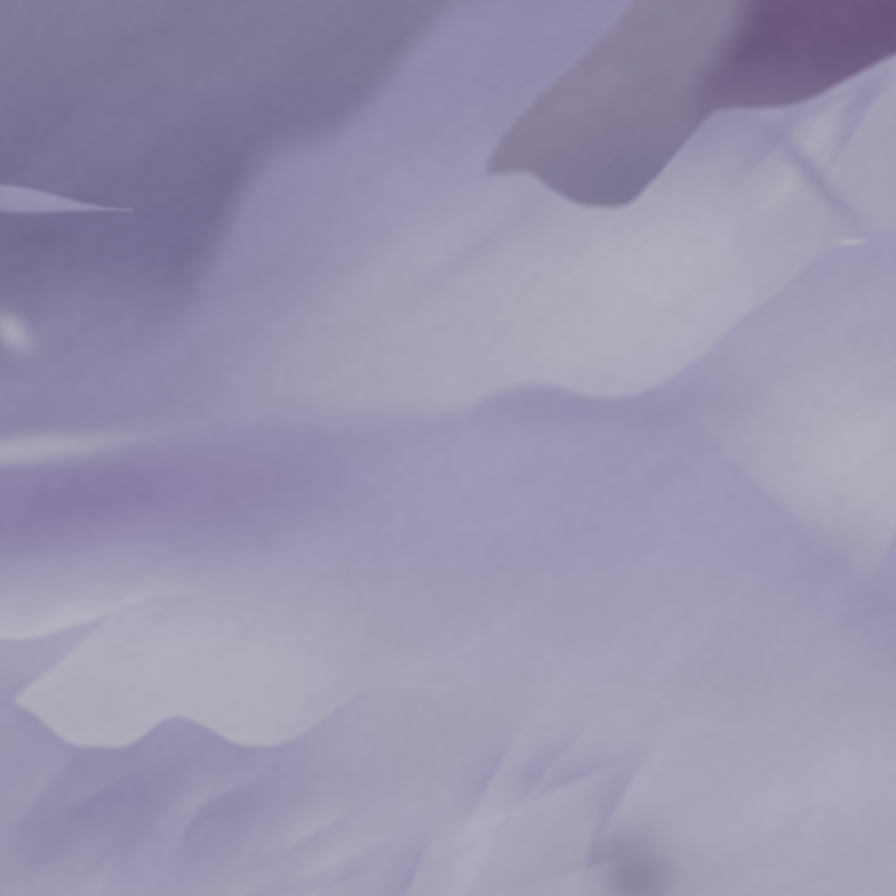
This background is drawn by a three.js fragment shader. Its source:

```glsl
// Soft painted lavender clouds with folded edges under a dusky violet sky.
varying vec2 vUv;
const vec3 DUSK   = vec3(0.47, 0.44, 0.58);
const vec3 SLATE  = vec3(0.49, 0.48, 0.59);
const vec3 PLUM   = vec3(0.42, 0.35, 0.50);
const vec3 MAUVE  = vec3(0.53, 0.50, 0.60);
const vec3 VIOLET = vec3(0.53, 0.48, 0.64);
const vec3 BAND   = vec3(0.555, 0.53, 0.66);
const vec3 LILAC  = vec3(0.615, 0.60, 0.71);
const vec3 HAZE   = vec3(0.65, 0.64, 0.72);
const vec3 PEARL  = vec3(0.68, 0.68, 0.73);
const vec3 CREAM  = vec3(0.73, 0.72, 0.75);
const float WOBBLE = 0.016;
const float STREAK = 0.045;
const float GRAIN  = 0.012;
const int FOLDS    = 14;

float hash(vec2 p) { return fract(sin(dot(p, vec2(127.1, 311.7))) * 43758.5453); }

float noise(vec2 p) {
  vec2 i = floor(p), f = fract(p), e = vec2(1, 0);
  f = f * f * (3.0 - 2.0 * f);
  return mix(mix(hash(i), hash(i + e), f.x), mix(hash(i + e.yx), hash(i + 1.0), f.x), f.y);
}

float fbm(vec2 p) {
  float sum = 0.0, amp = 0.5;
  for (int i = 0; i < 4; i++) { sum += amp * noise(p); p = p * 2.03 + 7.1; amp *= 0.5; }
  return sum;
}

// Smooth ramp, and soft coverage of a signed distance
float ramp(float a, float b, float x) { return smoothstep(a, b, x); }
float cover(float d, float soft) { return smoothstep(-soft, soft, d); }

vec2 turn(vec2 p, float a) { return mat2(cos(a), -sin(a), sin(a), cos(a)) * p; }

// Rotated soft ellipse: shape holds centre and radii
float glow(vec2 p, vec4 shape, float angle) {
  vec2 d = turn(p - shape.xy, angle) / shape.zw;
  return exp(-dot(d, d));
}

void blob(inout vec3 col, vec3 tint, float amount, vec2 p, vec4 shape, float angle) {
  col = mix(col, tint, amount * glow(p, shape, angle));
}

// Signed distance to a line, positive on its left side
float side(vec2 p, vec2 a, vec2 b) {
  vec2 t = normalize(b - a);
  return t.x * (p.y - a.y) - t.y * (p.x - a.x);
}

// Scattered creases in a box: crisp on one flank, fading on the other
void folds(inout vec3 col, vec2 p, vec4 box, float seed, float amount) {
  for (int i = 0; i < FOLDS; i++) {
    float k = float(i) + seed;
    vec2 c = box.xy + box.zw * (vec2(hash(vec2(k, 1)), hash(vec2(k, 2))) - 0.5);
    vec2 d = turn(p - c, 0.3 + 1.1 * hash(vec2(k, 3))) / vec2(0.055, 0.03);
    col = mix(col, mod(k, 2.0) < 1.0 ? BAND : PEARL, amount * exp(-dot(d, d)) * cover(d.y, 0.2));
  }
}

// Outlines as heights over x
float duskEdge(float x) { return 0.6 + 0.35 * x + 0.12 * ramp(0.19, 0.31, x) + 0.1 * ramp(0.36, 0.52, x); }
float cloudBase(float x) {
  return 0.478 + 0.06 * ramp(0.08, 0.28, x) + 0.037 * ramp(0.5, 0.6, x)
    - 0.018 * ramp(0.61, 0.67, x) + 0.19 * ramp(0.68, 1.0, x);
}
float mauveBase(float x) {
  return 0.81 - 0.045 * ramp(0.58, 0.66, x) + 0.11 * ramp(0.69, 0.81, x) + 0.07 * ramp(0.86, 1.02, x);
}
float billowBase(float x) {
  return 0.215 - 0.05 * ramp(0.0, 0.1, x) + 0.038 * ramp(0.13, 0.2, x)
    - 0.036 * ramp(0.2, 0.28, x) + 0.06 * ramp(0.3, 0.42, x);
}

vec3 upperSky(vec2 p) {
  vec3 col = mix(BAND, LILAC, 0.8 * ramp(0.2, 0.5, p.x) * (1.0 - 0.8 * ramp(0.7, 0.95, p.y)));
  blob(col, HAZE, 0.8, p, vec4(0.44, 0.62, 0.22, 0.09), 0.5);
  blob(col, PEARL, 1.0, p, vec4(0.7, 0.67, 0.28, 0.14), 0.4);
  blob(col, BAND, 0.35, p, vec4(0.54, 0.73, 0.13, 0.018), 0.65);
  float dusk = cover(p.y - duskEdge(p.x), mix(0.06, 0.03, ramp(0.2, 0.35, p.x)));
  col = mix(col, mix(DUSK, SLATE, ramp(0.75, 1.0, p.y)), dusk);
  // Pale billow at the right, with its crease
  float billow = cover(side(p, vec2(0.83, 0.87), vec2(0.965, 0.74)), 0.007);
  col = mix(col, HAZE, 0.8 * billow * ramp(0.8, 0.86, p.x));
  folds(col, p, vec4(0.94, 0.84, 0.16, 0.14), 40.0, 0.4);
  blob(col, BAND, 0.7, p, vec4(0.9, 0.81, 0.09, 0.012), -0.76);
  blob(col, BAND, 0.6, p, vec4(0.79, 0.86, 0.06, 0.03), 0.6);
  // Mauve cloud, plum in the corner
  float mauve = cover(p.x - 0.543 - 0.17 * ramp(0.8, 1.03, p.y), 0.009) * cover(p.y - mauveBase(p.x), 0.007);
  float plum = cover(p.x - 0.77 - 0.06 * ramp(0.86, 1.0, p.y), 0.03) * ramp(0.8, 0.97, p.y);
  vec3 shade = mix(MAUVE, DUSK, 0.6 * glow(p, vec4(0.7, 0.8, 0.1, 0.05), 0.3));
  return mix(col, mix(shade, PLUM, plum), mauve);
}

vec3 lowerHaze(vec2 p) {
  vec3 col = mix(HAZE, LILAC, ramp(0.15, 0.45, p.y));
  blob(col, VIOLET, 0.9, p, vec4(0.08, 0.44, 0.3, 0.07), 0.12);
  blob(col, BAND, 0.5, p, vec4(0.64, 0.55, 0.2, 0.035), 0.0);
  // Pale wedge at the right
  float wedge = cover(side(p, vec2(0.78, 0.52), vec2(0.97, 0.352)), 0.012)
    * cover(side(p, vec2(0.97, 0.352), vec2(1.0, 0.41)), 0.007);
  col = mix(col, PEARL, wedge * glow(p, vec4(0.96, 0.48, 0.14, 0.15), 0.0));
  blob(col, BAND, 0.5, p, vec4(1.0, 0.32, 0.16, 0.06), -0.7);
  // Shade and folds along the bottom
  blob(col, BAND, 0.9, p, vec4(0.16, 0.1, 0.22, 0.11), 0.0);
  folds(col, p, vec4(0.48, 0.06, 0.5, 0.16), 0.0, 0.55);
  folds(col, p, vec4(0.15, 0.06, 0.3, 0.14), 20.0, 0.3);
  blob(col, MAUVE, 0.9, p, vec4(0.71, 0.02, 0.045, 0.045), 0.0);
  blob(col, PEARL, 0.4, p, vec4(0.93, 0.12, 0.13, 0.06), 0.3);
  // Billow at the left, with a bright strip above
  float d = p.y - billowBase(p.x);
  col = mix(col, BAND, 0.5 * exp(-abs(d) * 30.0) * cover(0.35 - p.x, 0.1));
  float billow = cover(d, 0.006) * cover(0.4 - p.x, 0.14) * (1.0 - ramp(0.25, 0.4, p.y));
  col = mix(col, PEARL, 0.9 * billow * cover(side(p, vec2(0.1, 0.295), vec2(0.012, 0.215)), 0.006));
  d = p.y - 0.285 - 0.05 * ramp(0.0, 0.2, p.x);
  return mix(col, CREAM, 0.8 * cover(d, 0.006) * exp(-max(d, 0.0) * 24.0) * (1.0 - ramp(0.05, 0.27, p.x)));
}

void main() {
  vec2 p = vUv + WOBBLE * (vec2(fbm(vUv * 9.0), fbm(vUv * 9.0 + 31.0)) - 0.47);
  float d = p.y - cloudBase(p.x);
  float soft = mix(0.006, 0.03, glow(p, vec4(0.38, 0.54, 0.15, 0.2), 0.0));
  vec3 col = mix(lowerHaze(p), upperSky(p), cover(d, soft));
  // Lit rim and small wisps
  col = mix(col, PEARL, 0.8 * glow(p, vec4(0.03, 0.497, 0.12, 0.016), 0.15) * cover(d, 0.005));
  blob(col, BAND, 0.5, p, vec4(0.07, 0.65, 0.1, 0.045), 0.0);
  blob(col, PEARL, 0.8, p, vec4(0.012, 0.632, 0.03, 0.018), -0.8);
  float taper = 0.015 * (1.0 - ramp(0.0, 0.145, p.x));
  col = mix(col, LILAC, 0.75 * cover(taper - abs(p.y - 0.782 + 0.09 * p.x), 0.004) * step(p.x, 0.145));
  blob(col, DUSK * 0.95, 0.6, p, vec4(0.02, 0.745, 0.06, 0.02), -0.3);
  blob(col, CREAM, 0.8, p, vec4(0.953, 0.732, 0.013, 0.004), 0.1);
  // Brushed streaks and fine grain
  col += STREAK * (fbm(turn(vUv, 0.6) * vec2(6.0, 16.0)) - 0.47) + GRAIN * (noise(vUv * 90.0) - 0.5);
  gl_FragColor = vec4(col, 1.0);
}
```
